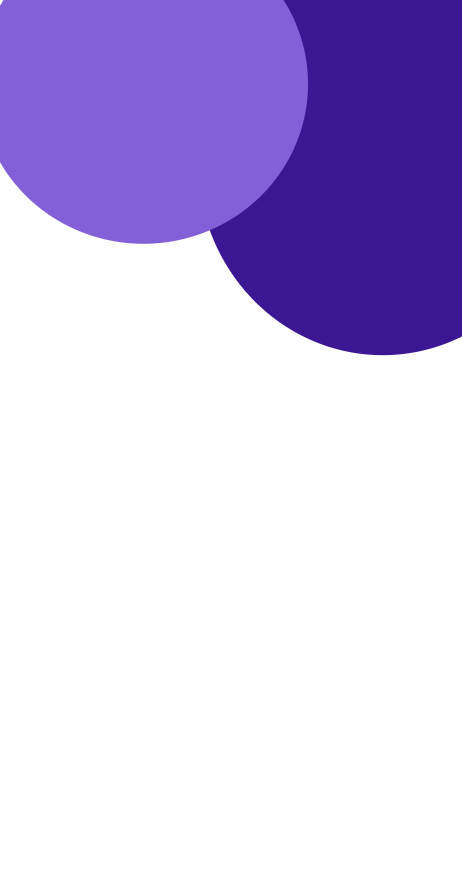
Give the GLSL for this background, as a Shadertoy shader.

```glsl
// Two overlapping violet discs hanging from the top edge of a white canvas.

const vec3 WHITE = vec3(1.0);
const vec3 DEEP_VIOLET = vec3(0.23, 0.09, 0.58);
const vec3 SOFT_VIOLET = vec3(0.515, 0.378, 0.847);

// Approximate signed distance to an ellipse, in the units of its radii.
float ellipseDistance(vec2 point, vec2 center, vec2 radii) {
    vec2 q = (point - center) / radii;
    float reach = length(q);
    float slope = length(q / radii);
    return reach * (reach - 1.0) / max(slope, 1e-6);
}

// Coverage of an ellipse given in canvas fractions, smoothed over one pixel.
float ellipseMask(vec2 fragCoord, vec2 center, vec2 radii) {
    vec2 canvas = iResolution.xy;
    float d = ellipseDistance(fragCoord, center * canvas, radii * canvas);
    return clamp(0.5 - d, 0.0, 1.0);
}

void mainImage(out vec4 fragColor, in vec2 fragCoord) {
    // Rear disc, cut by the right and top edges
    float rear = ellipseMask(fragCoord, vec2(0.8283, 0.8197), vec2(0.4003, 0.2161));
    vec3 color = mix(WHITE, DEEP_VIOLET, rear);

    // Front disc, cut by the left and top edges
    float front = ellipseMask(fragCoord, vec2(0.3106, 0.9063), vec2(0.3561, 0.1784));
    color = mix(color, SOFT_VIOLET, front);

    fragColor = vec4(color, 1.0);
}
```
